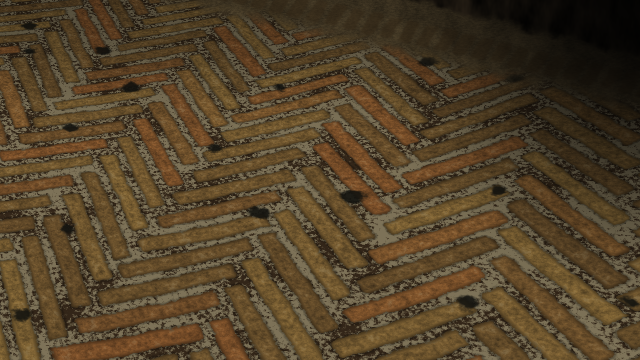
This texture is drawn by a WebGL 2 fragment shader. Its source:

```glsl
#version 300 es
precision highp float;
// Worn herringbone brick floor seen at an angle, fading into mud and a dark wall.
// A projective map turns the canvas into floor units (one unit = one brick pitch);
// bricks are rounded boxes on a herringbone grid, aged with gradient noise.
uniform vec2 u_resolution;
out vec4 fragColor;

const float BRICK_LEN = 5.0;                 // brick length in pitches
const vec2 BRICK_HALF = vec2(2.38, 0.355);   // half size, joints left out
const float CORNER = 0.13;
const float EDGE_WEAR = 0.13;
const float SPOT_CELL = 3.2;
const float SPOT_CHANCE = 0.27;
// Floor projection: step along a zigzag, step across zigzags, origin
const vec3 STEP_ALONG = vec3(-0.0537, 0.0434, -0.026);
const vec3 STEP_ACROSS = vec3(0.388, 0.0605, -0.10);
const vec3 ORIGIN = vec3(0.907, 0.291, 1.0);
const float FLOOR_BOW = 0.088;

const vec3 OCHRE = vec3(0.46, 0.36, 0.19);
const vec3 UMBER = vec3(0.36, 0.27, 0.15);
const vec3 RUST = vec3(0.46, 0.29, 0.15);
const vec3 MORTAR = vec3(0.47, 0.43, 0.33);
const vec3 EARTH = vec3(0.19, 0.14, 0.09);
const vec3 MUD = vec3(0.31, 0.26, 0.17);
const vec3 ROCK = vec3(0.20, 0.16, 0.11);
const vec3 SOOT = vec3(0.07, 0.07, 0.055);

vec2 hash2(vec2 p) {
  vec3 q = fract(vec3(p.xyx) * vec3(0.1031, 0.1030, 0.0973));
  q += dot(q, q.yzx + 33.33);
  return fract((q.xx + q.yz) * q.zy);
}

float gradDot(vec2 cell, vec2 offset) {
  float a = 6.2832 * hash2(cell).x;
  return dot(vec2(cos(a), sin(a)), offset);
}

float gradNoise(vec2 p) {
  vec2 i = floor(p), f = p - i;
  vec2 w = f * f * f * (f * (f * 6.0 - 15.0) + 10.0);
  vec2 e = vec2(0.0, 1.0);
  return mix(mix(gradDot(i, f), gradDot(i + e.yx, f - e.yx), w.x),
             mix(gradDot(i + e.xy, f - e.xy), gradDot(i + 1.0, f - 1.0), w.x), w.y);
}

float fbm(vec2 p) {
  float sum = 0.0, amp = 1.0;
  for (int k = 0; k < 4; k++) {
    sum += amp * gradNoise(p);
    p = mat2(1.6, 1.2, -1.2, 1.6) * p + 7.3;
    amp *= 0.6;
  }
  return sum;
}

float roundBox(vec2 p, vec2 halfSize, float r) {
  vec2 d = abs(p) - halfSize + r;
  return length(max(d, 0.0)) + min(max(d.x, d.y), 0.0) - r;
}

vec2 floorCoords(vec2 p) {
  p.y += FLOOR_BOW * (p.x - ORIGIN.x) * (p.x - ORIGIN.x);
  vec3 h = inverse(mat3(STEP_ALONG, STEP_ACROSS, ORIGIN)) * vec3(p, 1.0);
  vec2 st = h.xy / h.z;
  return vec2(-st.x, st.x) + BRICK_LEN * st.y;
}

// Position relative to the brick centre (xy) and brick identity (zw)
vec4 herringbone(vec2 q) {
  vec2 cell = floor(q), f = q - cell;
  float r = mod(cell.x + cell.y, 2.0 * BRICK_LEN);
  bool upright = r < BRICK_LEN;
  float k = upright ? r : r - BRICK_LEN;
  vec2 local = (upright ? f.yx : f) + vec2(k - 0.5 * BRICK_LEN, -0.5);
  vec2 id = cell - (upright ? vec2(0.0, k) : vec2(k, 0.0));
  return vec4(local, id + 100.0);
}

void main() {
  vec2 p = vec2(gl_FragCoord.x, u_resolution.y - gl_FragCoord.y) / u_resolution.y;
  vec2 q = floorCoords(p);
  float aa = 0.7 * max(length(dFdx(q)), length(dFdy(q)));
  float broad = fbm(q * 0.45 + 20.0), mid = fbm(q * 1.9), grain = fbm(q * 6.5 + 5.0);

  // Joints: pale gritty mortar, washed out to dark earth in patches
  float gritty = smoothstep(-0.5, 0.35, grain + 0.9 * broad + 0.1);
  vec3 color = mix(EARTH, MORTAR, gritty);

  // Bricks, each with its own tone, tilt and worn outline
  vec4 b = herringbone(q + 0.07 * vec2(gradNoise(q * 0.8), gradNoise(q * 0.8 + 40.0)));
  vec2 rnd = hash2(b.zw), rnd2 = hash2(b.zw + 57.0);
  b.y += (rnd2.x - 0.5) * (0.08 + 0.04 * b.x);
  float d = roundBox(b.xy, BRICK_HALF - vec2(0.2, 0.05) * rnd2.yx, CORNER);
  d += EDGE_WEAR * (0.6 * mid + 0.45 * grain);
  vec3 brick = mix(mix(UMBER, OCHRE, rnd.x), RUST, 0.85 * smoothstep(0.55, 0.95, rnd.y));
  brick *= 1.0 + 0.22 * mid + 0.26 * grain;
  brick = mix(brick, MORTAR, 0.35 * smoothstep(0.25, 0.8, mid + 0.4 * grain));
  brick *= mix(0.72, 1.0, smoothstep(0.0, -0.13, d));
  color *= mix(0.68, 1.0, smoothstep(0.0, 0.12, d));
  color = mix(color, brick, smoothstep(aa, -aa, d));

  // Scattered dark spots
  vec2 spotCell = floor(q / SPOT_CELL), at = hash2(spotCell + 211.0);
  vec2 toSpot = q - (spotCell + 0.2 + 0.6 * at) * SPOT_CELL;
  float spot = length(toSpot) - 0.2 - 0.2 * at.y + 0.16 * mid;
  float present = step(hash2(spotCell + 331.0).x, SPOT_CHANCE);
  color = mix(color, SOOT, 0.9 * present * smoothstep(0.06 + aa, -0.06 - aa, spot));

  // Mud bank with a faint border course of short bricks
  float rough = fbm(p * 14.0), bank = 0.23 * (p.x - 0.48) - p.y;
  vec3 mud = MUD * (1.0 + 0.3 * rough + 0.2 * grain);
  float course = fract((p.x + 0.6 * p.y) / 0.058) - 0.5;
  float block = roundBox(vec2(course * 0.058, bank - 0.062), vec2(0.02, 0.032), 0.01);
  mud = mix(mud, UMBER * 0.75, 0.5 * smoothstep(0.006, -0.006, block + 0.008 * rough));
  color = mix(color, mud, smoothstep(-0.03, 0.03, bank + 0.025 * rough));

  // Rocky wall in the far corner
  float wall = 0.25 * (p.x - 1.14) - p.y + 0.02 * rough;
  vec3 rock = ROCK * (0.75 + 0.8 * fbm(p * vec2(16.0, 7.0) + 3.0));
  color = mix(color, rock, smoothstep(-0.01, 0.015, wall));

  // Light falls off toward the far corner and the upper edge
  float lit = smoothstep(0.0, 0.85, length((p - vec2(1.8, 0.04)) * vec2(1.0, 0.95)));
  lit = mix(0.13, 1.0, lit) * mix(0.72, 1.04, smoothstep(0.0, 0.4, p.y));
  fragColor = vec4(clamp(color * lit, 0.0, 1.0), 1.0);
}
```
